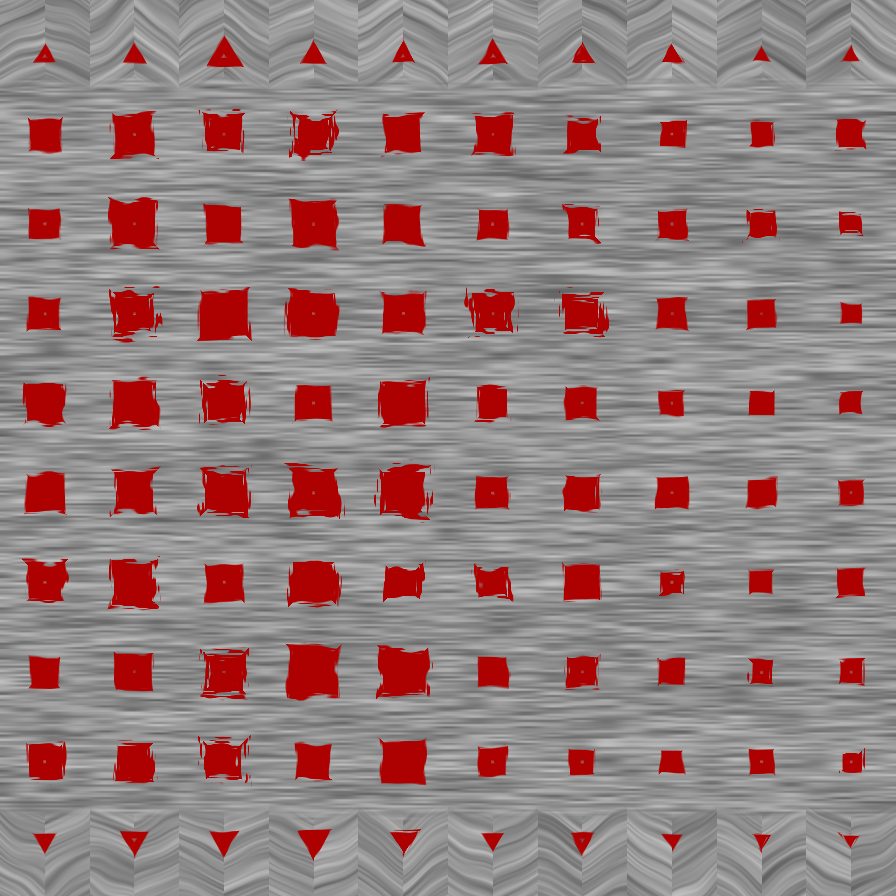
This pattern is drawn by a WebGL 1 fragment shader. Its source:

```glsl
precision highp float;

uniform vec2 u_resolution;

const float CELLS = 10.0;
const vec3 PAINT = vec3(0.68, 0.0, 0.0);
const float STEEL = 0.57;

float hash(vec2 p) {
  vec3 q = fract(p.xyx * 0.1031);
  q += dot(q, q.yzx + 33.33);
  return fract((q.x + q.y) * q.z);
}

float valueNoise(vec2 p) {
  vec2 i = floor(p);
  vec2 f = fract(p);
  f = f * f * (3.0 - 2.0 * f);
  float low = mix(hash(i), hash(i + vec2(1.0, 0.0)), f.x);
  float high = mix(hash(i + vec2(0.0, 1.0)), hash(i + 1.0), f.x);
  return mix(low, high, f.y);
}

// Fine streaks running along x, in canvas units.
float brushedGrain(vec2 p) {
  float fine = valueNoise(p * vec2(34.0, 430.0));
  float medium = valueNoise(p * vec2(16.0, 230.0) + 71.0);
  float broad = valueNoise(p * vec2(5.0, 60.0) + 19.0);
  return 0.5 * fine + 0.36 * medium + 0.14 * broad;
}

// Grain folded into a chevron around the centre of a cell.
float chevronGrain(vec2 p, float seed) {
  float slope = mix(0.45, 0.75, hash(vec2(seed, 5.0)));
  float side = step(0.0, p.x);
  float across = p.y + slope * abs(p.x);
  vec2 q = vec2(p.x * 0.5, across / sqrt(1.0 + slope * slope)) / CELLS;
  q.y += 0.012 * valueNoise(vec2(p.x * 3.0 + seed, p.y * 2.0));
  vec2 offset = vec2(seed + 3.0 * side, 0.37 * hash(vec2(seed, 8.0)));
  float streak = valueNoise((q + offset) * vec2(12.0, 150.0));
  return mix(brushedGrain(q + offset), streak, 0.4);
}

// Sector coordinates: distance from centre, position along the side, side index.
vec3 squareSector(vec2 p) {
  vec2 a = abs(p);
  return a.x > a.y ? vec3(a.x, p.y, 1.0 + step(0.0, p.x))
                   : vec3(a.y, p.x, 3.0 + step(0.0, p.y));
}

vec3 triangleSector(vec2 p) {
  float slant = 0.5 * p.y + 0.866 * abs(p.x);
  return -p.y > slant ? vec3(-p.y, p.x, 1.0)
                      : vec3(slant, 0.866 * p.y - 0.5 * abs(p.x), 2.0 + step(0.0, p.x));
}

// Coverage of a polygon whose sides are worn by streaks parallel to them.
float wornShape(vec3 sector, float size, float seed, float soft) {
  float dist = sector.x;
  vec2 sideSeed = vec2(seed * 3.7, seed + sector.z * 23.0);
  float rough = pow(hash(vec2(seed, 31.0)), 3.0);
  float bend = valueNoise(vec2(sector.y * 5.0, dist * 4.0) + sideSeed) - 0.5;
  float streak = valueNoise(vec2(sector.y * 7.0, dist * 55.0) + sideSeed + 41.0) - 0.5;
  float wear = bend * (0.28 + 0.35 * rough) + streak * (0.16 + 0.75 * rough);
  float edge = dist - size * (1.0 + wear);
  float blur = soft + size * 0.05 * valueNoise(vec2(sector.y * 30.0, dist * 12.0) + sideSeed);
  float coverage = 1.0 - smoothstep(-blur, blur, edge);

  // A small unpainted fleck in the middle of some shapes.
  float fleck = step(0.55, hash(vec2(seed, 47.0)));
  fleck *= 1.0 - smoothstep(0.005, 0.022, dist + 0.012 * streak);
  return coverage * (1.0 - 0.55 * fleck);
}

// Shapes swell left of the middle and shrink toward the right.
float shapeSize(vec2 cell, float seed) {
  float offset = (cell.x - 2.6) / 3.4;
  float swell = 0.13 + 0.105 * exp(-offset * offset);
  return swell * mix(0.8, 1.2, hash(vec2(seed, 13.0)));
}

void main() {
  vec2 uv = gl_FragCoord.xy / u_resolution;
  vec2 cell = floor(uv * CELLS);
  vec2 p = fract(uv * CELLS) - 0.5;
  float seed = cell.x + CELLS * cell.y + 1.0;
  float size = shapeSize(cell, seed);
  float soft = 0.75 * CELLS / min(u_resolution.x, u_resolution.y);

  float grain = brushedGrain(uv);
  float coverage;
  bool border = cell.y < 0.5 || cell.y > CELLS - 1.5;
  if (border) {
    // Border rows: triangles point outward, with chevron grain.
    p.y *= cell.y < 0.5 ? -1.0 : 1.0;
    float zone = smoothstep(-0.45, -0.28, p.y + 0.2 * abs(p.x));
    grain = mix(grain, chevronGrain(p, seed), zone);
    vec3 sector = triangleSector(p + vec2(0.0, 0.125));
    coverage = wornShape(sector, size * 0.43, seed, soft);
  } else {
    coverage = wornShape(squareSector(p), size, seed, soft);
  }

  vec3 metal = vec3(STEEL + 0.46 * (grain - 0.5));
  gl_FragColor = vec4(mix(metal, PAINT, coverage), 1.0);
}
```
